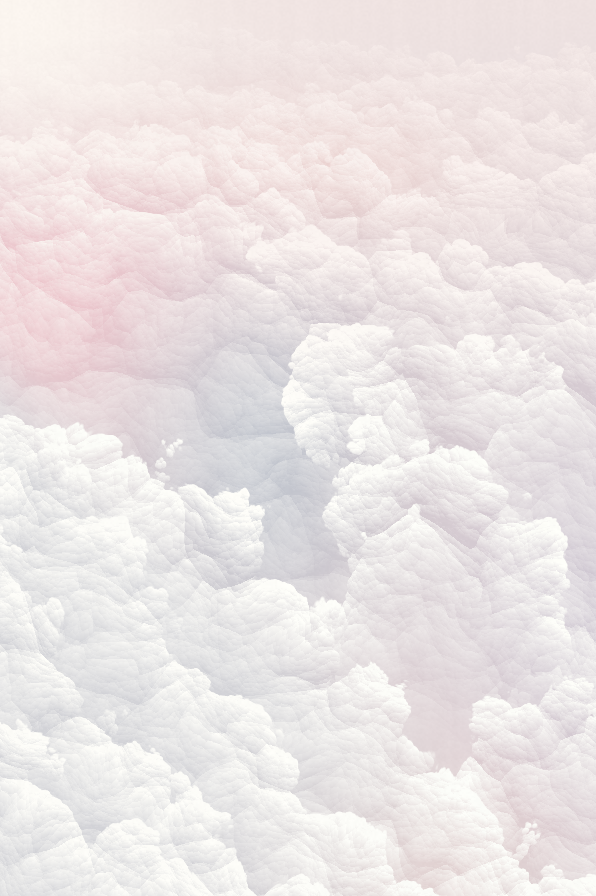
Write a WebGL 2 fragment shader that draws this texture.

```glsl
#version 300 es
precision highp float;
// Pastel cumulus banks receding upward into a warm, hazy sky.

uniform vec2 u_resolution;
out vec4 outColor;

const vec3 SUNLIT = vec3(0.978, 0.976, 0.962);
const vec3 ROSY   = vec3(0.972, 0.935, 0.925);
const vec3 HAZE   = vec3(0.940, 0.892, 0.885);
const vec3 GLOW   = vec3(0.990, 0.970, 0.945);
const vec3 MAUVE  = vec3(0.875, 0.828, 0.840);
const vec3 BLUE   = vec3(0.788, 0.800, 0.828);
const vec3 PINK   = vec3(0.940, 0.800, 0.820);
const vec3 PEACH  = vec3(0.950, 0.845, 0.825);
const vec3 LILAC  = vec3(0.825, 0.805, 0.845);
const vec3 PEARL  = vec3(0.845, 0.846, 0.860);
const vec2 LIGHT_DIR = vec2(0.25, 0.97);
const float RELIEF = 1.9;      // shading of the puffs
const float CREASE = 0.9;      // darkening between them
const float RIM_FADE = 1.3;    // how fast the lit rim dims inward
const float EDGE = 0.006;
const float GRAIN = 0.012;
const int OCTAVES = 5;

vec2 hash2(vec2 p) {
  vec3 q = fract(vec3(p.xyx) * vec3(0.1031, 0.1030, 0.0973));
  q += dot(q, q.yzx + 33.33);
  return fract((q.xx + q.yz) * q.zy);
}

float valueNoise(vec2 p) {
  vec2 i = floor(p), f = fract(p);
  f = f * f * (3.0 - 2.0 * f);
  return mix(mix(hash2(i).x, hash2(i + vec2(1, 0)).x, f.x),
             mix(hash2(i + vec2(0, 1)).x, hash2(i + vec2(1, 1)).x, f.x), f.y);
}

// Offset to the nearest of the jittered dome centres
vec2 toDome(vec2 p) {
  vec2 cell = floor(p), f = fract(p), best = vec2(2.0);
  for (int y = -1; y <= 1; y++)
    for (int x = -1; x <= 1; x++) {
      vec2 o = vec2(x, y);
      vec2 d = o + hash2(cell + o) - f;
      if (dot(d, d) < dot(best, best)) best = d;
    }
  return best;
}

// Domes upon domes: x is the height near 0.5, y the tilt toward the light
vec2 billow(vec2 p) {
  p += 0.3 * vec2(valueNoise(p * 1.7), valueNoise(p * 1.7 + 31.0));
  mat2 turn = mat2(0.8, 0.6, -0.6, 0.8);
  vec2 light = LIGHT_DIR, sum = vec2(0), weight = vec2(1), total = vec2(0);
  for (int i = 0; i < OCTAVES; i++) {
    vec2 d = toDome(p);
    sum += weight * vec2(1.0 - 1.8 * dot(d, d), -dot(d, light));
    total += weight;
    weight *= vec2(0.5, 0.78);
    p = turn * p * 2.05 + 17.3;
    light = turn * light;
  }
  return sum / total;
}

float spot(vec2 p, vec2 centre, vec2 size) {
  vec2 d = (p - centre) / size;
  return exp(-dot(d, d));
}

// Soft colour of the unlit cloud across the canvas
vec3 shadowTint(vec2 p) {
  vec3 c = mix(MAUVE, HAZE, 0.6 * smoothstep(0.95, 1.4, p.y));
  c = mix(c, LILAC, 0.8 * spot(p, vec2(1.0, 0.45), vec2(0.25, 0.45)));
  c = mix(c, PEACH, 0.8 * spot(p, vec2(0.48, 1.22), vec2(0.30, 0.14)));
  c = mix(c, PINK, spot(p, vec2(0.12, 1.02), vec2(0.36, 0.24)));
  c = mix(c, BLUE, spot(p, vec2(0.44, 0.74), vec2(0.21, 0.32)));
  c = mix(c, PEARL, smoothstep(0.10, -0.15, p.y + 0.9 * p.x - 0.88));
  return mix(c, PEACH, 0.5 * spot(p, vec2(0.75, 0.02), vec2(0.25, 0.25)));
}

// Lays one bank over what lies behind; "inside" is the depth past its outline
vec3 bank(vec3 behind, vec2 p, float inside, float scale, float glow) {
  float reach = 1.0 / scale;
  if (inside < -0.6 * reach) return behind;
  vec2 puff = billow(p * scale + scale * 7.3);
  float depth = inside + reach * (puff.x - 0.5);
  float buried = max(depth, 0.0) * scale;
  float relief = (RELIEF * puff.y + CREASE * (puff.x - 0.5)) * (0.3 + 0.7 * exp(-0.6 * buried));
  float light = glow * (0.14 + 0.74 * exp(-RIM_FADE * buried) + relief);
  vec3 lit = mix(SUNLIT, ROSY, smoothstep(0.75, 1.25, p.y));
  vec3 cloud = mix(shadowTint(p), lit, clamp(light, -0.15, 1.1));
  return mix(behind, cloud, smoothstep(0.0, EDGE, depth));
}

void main() {
  vec2 p = gl_FragCoord.xy / u_resolution.x;
  p.y *= 1.506 * u_resolution.x / u_resolution.y;
  float x = p.x, y = p.y;
  vec3 col = mix(HAZE, LILAC, 0.4 * spot(p, vec2(1.0, 1.25), vec2(0.4, 0.2)));

  // Distant rows, growing as they come nearer
  for (int i = 0; i < 4; i++) {
    float k = float(i);
    float ridge = 1.43 - 0.065 * k + 0.025 * sin(x * 6.0 + k * 2.1);
    col = bank(col, p, ridge - y, 18.0 - 2.5 * k, 0.65 + 0.1 * k);
  }
  // Upper banks, sinking into the shaded gap
  for (int i = 0; i < 2; i++) {
    float k = float(i);
    col = bank(col, p, 1.24 - 0.10 * k - 0.85 * max(x - 0.36, 0.0) - y, 9.0 - 0.7 * k, 0.95 - 0.15 * k);
  }
  // Middle tower in terraces, and its shoulders
  for (int i = 0; i < 2; i++) {
    float k = float(i);
    float top = 1.09 - 0.13 * k - 0.35 * max(x - 0.74, 0.0) - y;
    col = bank(col, p, min(x + 0.21 * y - 0.68 - 0.1 * k, top), 7.5 + 0.6 * k, smoothstep(0.1, 0.7, y));
  }
  col = bank(col, p, 0.30 - length((p - vec2(1.02, 0.64)) * vec2(1.25, 1.0)), 7.0, 0.75);
  col = bank(col, p, 0.23 - length((p - vec2(0.74, 0.49)) * vec2(1.2, 1.0)), 7.2, 0.95 * smoothstep(0.2, 0.55, y));

  // Near banks, stepping down to the lower left
  col = bank(col, p, 0.29 - length((p - vec2(0.94, 0.04)) * vec2(1.2, 1.0)), 7.8, 0.9);
  for (int i = 0; i < 4; i++) {
    float k = float(i);
    float ridge = 0.92 - 0.19 * k - (0.90 + 0.08 * k) * x + 0.06 * sin(x * 7.0 - 1.2 + 1.9 * k);
    col = bank(col, p, (ridge - y) * 0.75, 6.5 + 0.37 * k, 1.0);
  }
  // Sun haze, faint vertical weave and grain
  col = mix(col, GLOW, 0.9 * spot(p, vec2(0.05, 1.48), vec2(0.30, 0.20)));
  col = mix(col, HAZE, 0.35 * smoothstep(1.15, 1.50, y) * smoothstep(0.0, 0.4, x));
  float weave = valueNoise(vec2(x * 110.0, y * 4.0)) - 0.5;
  float grain = valueNoise(p * 300.0) - 0.5;
  outColor = vec4(col + GRAIN * (0.6 * weave + grain), 1.0);
}
```
